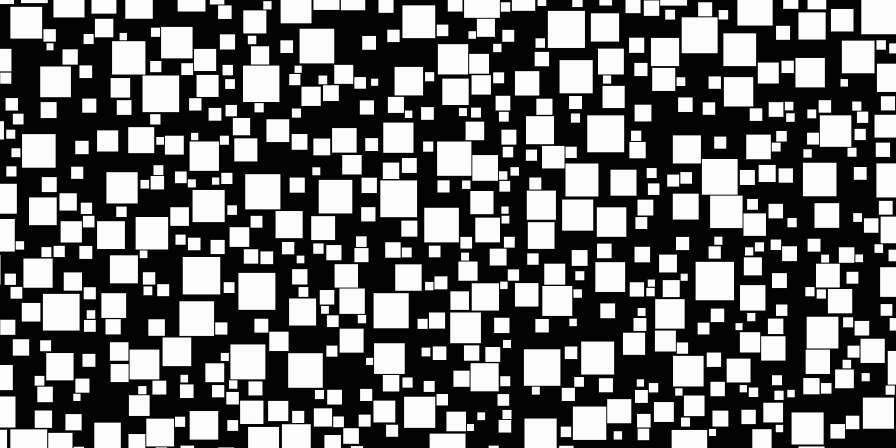
Give the GLSL for this pattern, as a Shadertoy shader.

```glsl
// Loosely packed white squares of mixed sizes, never overlapping, on black.

const vec3 BLACK = vec3(0.01);
const vec3 WHITE = vec3(0.99);

// All lengths are fractions of the canvas height.
const int LEVELS = 3;                                  // coarse to fine grids
const int TRIES = 6;                                   // squares tried per cell
const float COARSE_CELL = 0.3125;
const vec3 LARGEST = vec3(0.043, 0.035, 0.019);        // half sides per level
const vec3 SMALLEST = vec3(0.028, 0.016, 0.0078);
const float MIN_GAP = 0.002;
const float MAX_GAP = 0.009;

// Squares near the current point: centre in xy, half side in z.
vec3 placed[114];

// Integer hash giving three values in 0..1.
vec3 hash3(ivec3 key) {
    uvec3 v = uvec3(key) * 1664525u + 1013904223u;
    v.x += v.y * v.z; v.y += v.z * v.x; v.z += v.x * v.y;
    v ^= v >> 16u;
    v.x += v.y * v.z; v.y += v.z * v.x; v.z += v.x * v.y;
    return vec3(v >> 8u) / 16777216.0;
}

float boxDistance(vec2 p, vec3 square) {
    vec2 d = abs(p - square.xy);
    return max(d.x, d.y) - square.z;
}

// Free half side around a centre, given the squares first..last-1.
float freeRoom(vec2 centre, int first, int last) {
    float room = 1.0;
    for (int i = first; i < last; i++) room = min(room, boxDistance(centre, placed[i]));
    return room;
}

// Fills one cell, keeping clear of coarser squares and of its own; returns the new count.
int fillCell(ivec2 cell, vec2 cellCentre, float cellSize, int level, int coarser, int count) {
    int own = count;
    for (int t = 0; t < TRIES; t++) {
        vec3 rnd = hash3(ivec3(cell, level * TRIES + t));
        float order = float(t) / float(TRIES - 1);
        float wanted = mix(LARGEST[level], SMALLEST[level], mix(rnd.z, order, 0.5));
        float loose = fract(rnd.z * 64.0);
        float gap = mix(MIN_GAP, MAX_GAP, loose * loose);

        // The square and its gap stay inside the cell, so neighbours never clash.
        float reach = 0.5 * cellSize - wanted - gap;
        vec2 centre = cellCentre + (2.0 * rnd.xy - 1.0) * reach;
        float room = min(freeRoom(centre, 0, coarser), freeRoom(centre, own, count));
        float halfSide = min(wanted, room - gap);
        if (halfSide >= SMALLEST[level]) placed[count++] = vec3(centre, halfSide);
    }
    return count;
}

// Places every square that can touch point p, from large to small.
int packAround(vec2 p) {
    int count = 0;
    float cellSize = COARSE_CELL;
    for (int level = 0; level < LEVELS; level++) {
        vec2 shift = vec2(0.37, 0.61) * float(level + 1);
        ivec2 home = ivec2(floor(p / cellSize + shift));
        int coarser = count;
        int ring = level < LEVELS - 1 ? 1 : 0;
        for (int y = -ring; y <= ring; y++) {
            for (int x = -ring; x <= ring; x++) {
                ivec2 cell = home + ivec2(x, y);
                vec2 cellCentre = (vec2(cell) + 0.5 - shift) * cellSize;
                count = fillCell(cell, cellCentre, cellSize, level, coarser, count);
            }
        }
        cellSize *= 0.5;
    }
    return count;
}

// Area of a pixel covered by a square.
float coverage(vec2 p, vec3 square, float pixel) {
    vec2 inside = clamp((square.z - abs(p - square.xy)) / pixel + 0.5, 0.0, 1.0);
    return inside.x * inside.y;
}

void mainImage(out vec4 fragColor, in vec2 fragCoord) {
    float pixel = 1.0 / iResolution.y;
    vec2 p = fragCoord * pixel;
    int count = packAround(p);

    float ink = 0.0;
    for (int i = 0; i < count; i++) ink = max(ink, coverage(p, placed[i], pixel));
    fragColor = vec4(mix(BLACK, WHITE, ink), 1.0);
}
```
